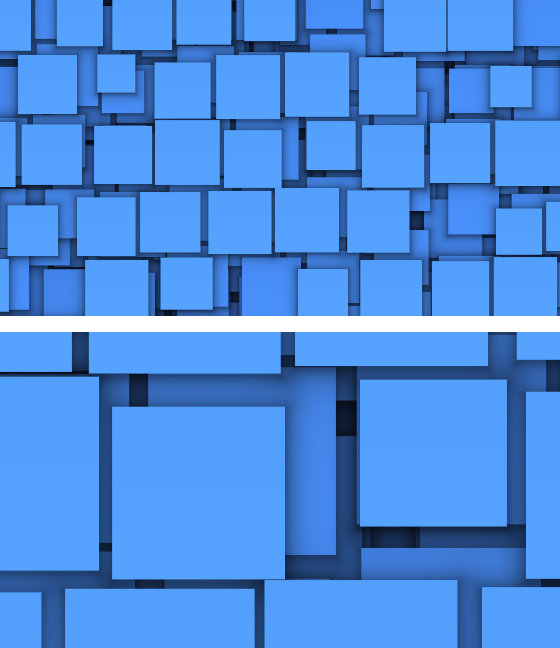
Top, the full canvas; bottom, a detail of the centre.
Give the GLSL for this background, as a Shadertoy shader.

```glsl
// Overlapping blue square tiles stacked in layers with soft contact shadows.

const int LAYERS = 5;
const float CELL = 0.215;           // tile spacing, in canvas heights
const float SHADOW_REACH = 0.014;
const float SHADOW_STRENGTH = 0.46;
const vec2 SHADOW_SHIFT = vec2(0.0, -0.003);

float hash(vec2 p) {
    return fract(sin(dot(p, vec2(127.1, 311.7))) * 43758.5453);
}

float boxDistance(vec2 p, float halfSide) {
    vec2 q = abs(p) - halfSide;
    return length(max(q, 0.0)) + min(max(q.x, q.y), 0.0);
}

// Returns x: distance to the nearest tile, y: light left by the shadows,
// z: height of the point within its nearest tile, from -0.5 to 0.5.
vec3 tileLayer(vec2 p, float seed, float presence, bool inColumns) {
    vec2 grid = (inColumns ? p.yx : p) / CELL;
    vec2 shift = (inColumns ? SHADOW_SHIFT.yx : SHADOW_SHIFT) / CELL;
    vec3 result = vec3(1.0, 1.0, 0.0);
    for (int j = -1; j <= 1; j++) {
        // Each row slides by its own amount, so the tiles do not line up
        float row = floor(grid.y) + float(j);
        float slide = hash(vec2(row, seed + 3.7));
        for (int i = -1; i <= 1; i++) {
            float column = floor(grid.x + slide) + float(i);
            vec2 id = vec2(column, row) + seed * vec2(17.0, 29.0);
            if (hash(id + 0.31) > presence) continue;

            float side = mix(0.56, 0.97, sqrt(hash(id + 5.3)));
            vec2 jitter = vec2(hash(id + 11.9), hash(id + 23.1)) - 0.5;
            vec2 center = vec2(column + 0.5 - slide, row + 0.5) + jitter * (1.0 - side);
            vec2 local = grid - center;

            float d = boxDistance(local, side * 0.5) * CELL;
            float shadowDist = max(boxDistance(local - shift, side * 0.5) * CELL, 0.0);
            result.y *= 1.0 - SHADOW_STRENGTH * exp(-shadowDist / SHADOW_REACH);
            if (d < result.x) {
                result.x = d;
                result.z = (inColumns ? local.x : local.y) / side;
            }
        }
    }
    return result;
}

vec3 layerColor(int layer) {
    if (layer == 4) return vec3(0.33, 0.63, 1.00);
    if (layer == 3) return vec3(0.285, 0.56, 0.98);
    if (layer == 2) return vec3(0.27, 0.53, 0.94);
    return vec3(0.25, 0.48, 0.87);
}

void mainImage(out vec4 fragColor, in vec2 fragCoord) {
    vec2 p = fragCoord / iResolution.y;
    float pixel = 1.0 / iResolution.y;
    vec3 color = vec3(0.16, 0.31, 0.57);

    // Paint from the floor up: shade what lies below, then lay the tiles
    for (int layer = 0; layer < LAYERS; layer++) {
        float presence = layer == LAYERS - 1 ? 0.77 : 0.88;
        float seed = float(layer) + 1.0;
        vec2 offset = seed * vec2(0.137, 0.091);
        vec3 tile = tileLayer(p + offset, seed, presence, layer % 2 == 1);

        float coverage = smoothstep(0.5 * pixel, -0.5 * pixel, tile.x);
        vec3 face = layerColor(layer) * (1.0 - 0.025 * tile.z);
        color = mix(color * tile.y, face, coverage);
    }

    fragColor = vec4(color, 1.0);
}
```
